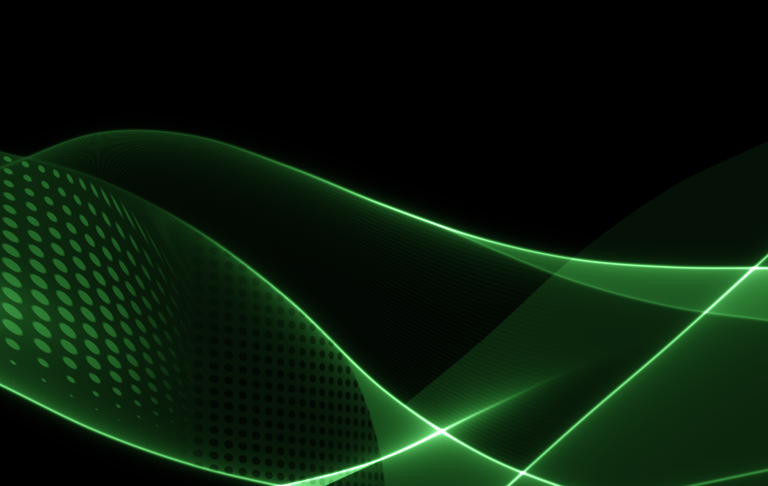
Give the GLSL for this background, as a WebGL 2 fragment shader.

```glsl
#version 300 es
precision highp float;
uniform vec2 u_resolution;
out vec4 outColor;

// Curve heights at nine evenly spaced x positions
const float RIDGE[9] = float[9](.654, .726, .722, .658, .578, .510, .467, .451, .449);
const float RIBBON[9] = float[9](.95, .87, .78, .69, .588, .498, .420, .368, .340);
const float LOBE_TOP[9] = float[9](.689, .634, .533, .385, .198, .068, -.012, -.07, -.11);
const float LOBE_BASE[9] = float[9](.208, .113, .043, -.004, -.04, -.07, -.1, -.13, -.16);
const float DIAGONAL[9] = float[9](-.95, -.77, -.59, -.41, -.235, -.053, .126, .296, .475);
const float VEIL[9] = float[9](-.52, -.36, -.2, -.04, .132, .296, .475, .615, .710);
const float STREAK[9] = float[9](-.12, -.08, -.03, .004, .058, .152, .243, .32, .39);

const vec3 TINT = vec3(.29, 1., .34);
const vec3 HOT = vec3(.32, .0, .32);
const float LINE_WIDTH = .0032;
const float WEB_LINES = 46.;
const float DOT_ROWS = 16.;

float pixel;

// Smooth curve through the knots
float height(float x, float k[9]) {
  float s = x * 8.;
  int i = int(clamp(floor(s), 0., 7.));
  float t = s - float(i), a = k[i], b = k[i + 1];
  float before = i > 0 ? k[i - 1] : 2. * a - b;
  float after = i < 7 ? k[i + 2] : 2. * b - a;
  float m = .5 * (b - before), n = .5 * (after - a);
  return a + t * (m + t * (3. * (b - a) - 2. * m - n + t * (2. * (a - b) + m + n)));
}

// Signed distance to a curve, positive above it
float above(vec2 p, float k[9]) {
  float y = height(p.x, k);
  float aspect = u_resolution.x / u_resolution.y;
  float slope = (height(p.x + .002, k) - y) / (.002 * aspect);
  return (p.y - y) * inversesqrt(1. + slope * slope);
}

float inside(float d) { return smoothstep(-pixel, pixel, d); }

float line(float d) {
  float core = d / max(LINE_WIDTH, pixel * .8);
  return .75 * exp(-core * core) + .25 * exp(-abs(d) / .012);
}

float bell(float x, float center, float width) {
  float t = (x - center) / width;
  return exp(-t * t);
}

float dots(vec2 grid, float radius) {
  float blur = clamp(.6 * max(fwidth(grid.x), fwidth(grid.y)), .01, .4);
  float d = length(fract(grid) - .5) - radius;
  return 1. - smoothstep(-blur, blur, d);
}

void main() {
  vec2 p = gl_FragCoord.xy / u_resolution;
  pixel = 1. / u_resolution.y;
  float ridge = above(p, RIDGE), ribbon = above(p, RIBBON);
  float top = above(p, LOBE_TOP), base = above(p, LOBE_BASE);
  float diagonal = above(p, DIAGONAL), veil = above(p, VEIL);
  float streak = above(p, STREAK);
  float rim = .501 - .06 * p.y - .5 * p.y * p.y - p.x;
  float underTop = inside(-top), lobe = underTop * inside(base) * inside(rim);

  // Dark web of fine lines under the ridge
  float topY = height(p.x, LOBE_TOP), ridgeY = height(p.x, RIDGE);
  float strand = (p.y - topY) / max(ridgeY - topY, .05);
  float weave = .5 + .5 * sin(6.2832 * WEB_LINES * strand);
  float web = inside(-ridge) * inside(top);
  float light = web * (.018 + .025 * weave * (1. - smoothstep(.6, .8, p.x)) + .17 * exp(min(ridge, 0.) / .045));

  // Right veil, diagonal sheet and ribbon
  float sheet = .05 + .06 * exp(-max(-streak, 0.) / .07);
  light += inside(-veil) * inside(top) * mix(sheet, .065, inside(ridge));
  light += inside(-diagonal) * inside(top) * (.07 + .1 * exp(min(diagonal, 0.) / .08));
  light += inside(-ridge) * inside(ribbon) * smoothstep(.5, .56, p.x) * .17;

  // Lobe body and bright band to its right
  float edgeGlow = exp(min(top, 0.) / .045) * smoothstep(.1, .42, p.x);
  float body = .07 + .09 * (1. - smoothstep(.0, .3, p.x)) + .24 * edgeGlow;
  body += .16 * bell(p.y, .37 - .5 * p.x, .07) * exp(-p.x / .09);
  body += .14 * exp(-max(base, 0.) / .04);
  light += lobe * body;
  light += underTop * inside(-rim) * (.2 + .2 * exp(min(top, 0.) / .06));

  // Halftone dots, light on the left and dark on the right
  float baseY = height(p.x, LOBE_BASE);
  float v = clamp((p.y - baseY) / max(topY - baseY, .05), 0., 1.);
  float spread = p.x / mix(1.05, .58, v * v);
  float column = -log(max(1. - spread / .4, .02)) / .105;
  float row = DOT_ROWS * v * (.7 + .3 * v) + 1.8 * v * (1. - v) * column;
  float size = .33 * smoothstep(.03, .3, v) * (1. - .35 * smoothstep(.5, 1., v));
  float fade = 1. - smoothstep(.13, .27, p.x);
  light += lobe * fade * .25 * dots(vec2(column + .1, row), size * (.7 + .3 * fade));
  float darkColumn = -log(max(.64 - p.x, .05)) / .055;
  float darkFade = smoothstep(.22, .29, p.x) * (1. - .65 * smoothstep(.2, .4, p.y));
  light *= 1. - .65 * lobe * darkFade * dots(vec2(darkColumn, (p.y + .2 * p.x) * 38.), .31);

  // Glowing edges
  light += line(ridge) * (.12 + .55 * smoothstep(.25, .5, p.x) + .35 * bell(p.x, .54, .07));
  light += line(ribbon) * .18 * smoothstep(.53, .6, p.x);
  light += line(top) * (.06 + .7 * smoothstep(.18, .42, p.x));
  light += line(base) * .7 + line(diagonal) * .72;
  light += line((p.y - .033 - .33 * (p.x - 1.)) * .97) * .4;

  // Streak with its flare and lower wedge
  light += exp(-abs(streak) / .032) * bell(p.x, .575, .11) * .42;
  light += line(streak) * (.65 * bell(p.x, .54, .1) + .5 * bell(p.x, .4, .09));
  float wedge = inside(-streak) * inside(p.y - .716 * (p.x - .423));
  light += wedge * .55 * (1. - smoothstep(.46, .54, p.x));

  outColor = vec4(TINT * light + HOT * light * light * light, 1.);
}
```
